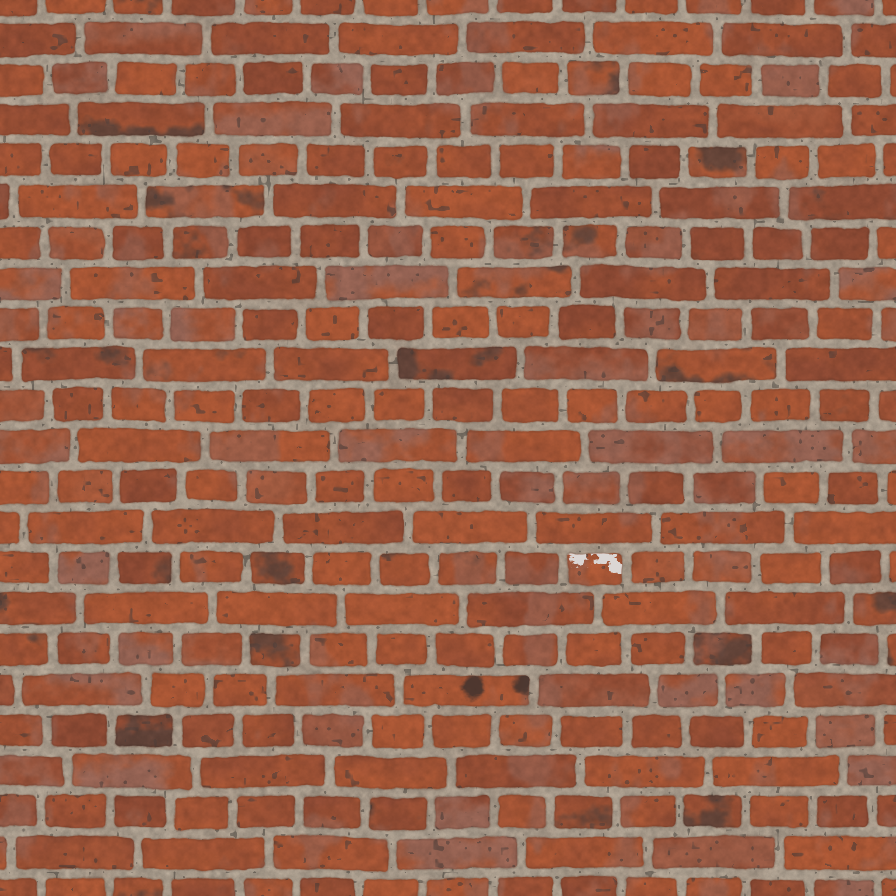
This texture is drawn by a Shadertoy shader. Its source:

```glsl
// Weathered red brick wall: courses of long stretchers alternate with courses
// of short headers. Each brick is a rough rounded box with its own tone,
// stains and pits, set in grainy mortar; all noise wraps at the canvas edge.

#define COURSES 22.0        // brick rows up the canvas
#define STRETCHERS 7.0      // long bricks per row (headers: twice as many)
#define JOINT 0.0102        // mortar width
#define CORNER 0.0045       // brick corner radius
#define ROUGHNESS 0.0045    // raggedness of brick edges
#define JITTER 0.0055       // sideways wander of upright joints
#define BRICK_LIGHT vec3(0.655, 0.335, 0.205)
#define BRICK_DARK vec3(0.545, 0.285, 0.200)
#define BRICK_HAZE vec3(0.580, 0.385, 0.325)
#define SOOT vec3(0.310, 0.245, 0.225)
#define MORTAR_LIGHT vec3(0.650, 0.600, 0.540)
#define MORTAR_DARK vec3(0.560, 0.480, 0.420)

float hash(vec2 p) {
    vec3 q = fract(p.xyx * vec3(0.1031, 0.1030, 0.0973));
    q += dot(q, q.yzx + 33.33);
    return fract((q.x + q.y) * q.z);
}

// Value noise that repeats once over the canvas
float noise(vec2 uv, vec2 cells) {
    vec2 p = uv * cells, i = floor(p), f = fract(p);
    f = f * f * (3.0 - 2.0 * f);
    vec2 lo = mod(i, cells), hi = mod(i + 1.0, cells);
    return mix(mix(hash(lo), hash(vec2(hi.x, lo.y)), f.x),
               mix(hash(vec2(lo.x, hi.y)), hash(hi), f.x), f.y);
}

float fbm(vec2 uv, vec2 cells) {
    float sum = 0.0, amp = 0.5;
    for (int o = 0; o < 4; o++) {
        sum += amp * noise(uv, cells);
        cells *= 2.0;
        amp *= 0.5;
    }
    return sum / 0.9375;
}

float roundBox(vec2 p, vec2 halfSize, float r) {
    vec2 q = abs(p) - halfSize + r;
    return length(max(q, 0.0)) + min(max(q.x, q.y), 0.0) - r;
}

// Position of the upright joint left of brick i, in brick units
float jointAt(float i, float row, float count) {
    return i + (hash(vec2(mod(i, count) + 7.0, row * 3.1)) - 0.5) * 2.0 * JITTER * count;
}

// Signed distance to the nearest brick; id names that brick
float brickField(vec2 uv, out vec2 id) {
    float t = (1.0 - uv.y) * COURSES + 0.555 + 0.10 * (noise(uv, vec2(9.0, 11.0)) - 0.5);
    float row = floor(t);
    if (row < 0.5) row = COURSES;
    float pair = (row - 1.0) * 0.5;
    bool stretcher = mod(row, 2.0) > 0.5;
    float count = stretcher ? STRETCHERS : 2.0 * STRETCHERS;

    // Bond: stretcher rows step sideways in turn, with a slow drift
    float drift = cos((pair - 6.5) * 0.9);
    float shift = 0.053 + 0.006 * drift;
    if (stretcher) {
        bool stepped = mod(pair, 2.0) > 0.5 || pair < 0.5;
        shift = stepped ? 0.084 + 0.008 * drift : 0.018 + 0.005 * drift;
    }

    // Find the two joints around this point
    float x = (uv.x - shift) * count;
    float i = floor(x);
    if (x < jointAt(i, row, count)) i -= 1.0;
    else if (x > jointAt(i + 1.0, row, count)) i += 1.0;
    float left = jointAt(i, row, count), right = jointAt(i + 1.0, row, count);
    id = vec2(mod(i, count), row);

    // A few stretchers in one row are replaced by two headers
    if (stretcher && pair == 8.0 && mod(i, 4.0) == 1.0) {
        float middle = 0.5 * (left + right);
        if (x < middle) right = middle;
        else { left = middle; id.x += 20.0; }
    }

    vec2 p = vec2((x - 0.5 * (left + right)) / count, (0.5 - fract(t)) / COURSES);
    p.y += p.x * (hash(id + 41.0) - 0.5) * 0.03;
    vec2 halfSize = 0.5 * (vec2((right - left) / count, 1.0 / COURSES) - JOINT);
    halfSize.y += (hash(id + 53.0) - 0.5) * 0.0015;
    return roundBox(p, halfSize, CORNER) + ROUGHNESS * (fbm(uv, vec2(70.0)) - 0.5);
}

vec3 brickColor(vec2 uv, vec2 id, float d) {
    float tone = hash(id + 3.0), kind = hash(id + 17.0);
    float cloud = fbm(uv + hash(id), vec2(24.0, 30.0));
    float grain = fbm(uv, vec2(130.0));
    vec3 c = mix(BRICK_DARK, BRICK_LIGHT, clamp(tone * 1.1 + (cloud - 0.5) * 1.3 + 0.06, 0.0, 1.0));
    c = mix(c, BRICK_HAZE, smoothstep(0.72, 0.95, kind) * smoothstep(0.25, 0.65, cloud));
    c = mix(c, BRICK_HAZE, 0.6 * smoothstep(0.60, 0.75, fbm(uv, vec2(20.0, 14.0))));
    c = mix(c, SOOT, 0.75 * step(kind, 0.12) * smoothstep(0.50, 0.72, cloud));
    c = mix(c, SOOT, 0.6 * smoothstep(0.80, 0.90, noise(uv, vec2(150.0))) * step(0.55, cloud));
    c *= 1.0 + 0.22 * (grain - 0.5);
    return c * mix(0.90, 1.0, smoothstep(0.0, 0.003, -d));
}

vec3 mortarColor(vec2 uv, float d) {
    float sand = fbm(uv, vec2(160.0)), patchy = fbm(uv, vec2(18.0));
    float light = smoothstep(0.0, 0.0025, d) * 0.75 + (patchy - 0.5) * 0.8 + 0.25;
    vec3 c = mix(MORTAR_DARK, MORTAR_LIGHT, clamp(light, 0.0, 1.0));
    c *= 1.0 + 0.30 * (sand - 0.5);
    return c * (1.0 - 0.3 * smoothstep(0.86, 0.94, noise(uv, vec2(190.0))));
}

void mainImage(out vec4 fragColor, in vec2 fragCoord) {
    vec2 uv = fragCoord / iResolution.xy, id;
    float edge = 0.8 / iResolution.y;
    float d = brickField(uv, id);
    float brick = smoothstep(edge, -edge, d);
    vec3 c = mix(mortarColor(uv, d), brickColor(uv, id, d), brick);

    // Two scorched spots and a flaking dab of white paint
    float ragged = fbm(uv, vec2(64.0, 90.0)) - 0.5;
    float scorch = min(length(uv - vec2(0.527, 0.233)), length(uv - vec2(0.589, 0.240)));
    c = mix(c, SOOT * 0.8, 0.85 * brick * smoothstep(0.018, 0.008, scorch + 0.02 * ragged));
    float paint = roundBox(uv - vec2(0.665, 0.376), vec2(0.028, 0.009), 0.003) + 0.045 * ragged;
    c = mix(c, vec3(0.86, 0.84, 0.83), brick * smoothstep(0.001, -0.001, paint));
    fragColor = vec4(c, 1.0);
}
```
